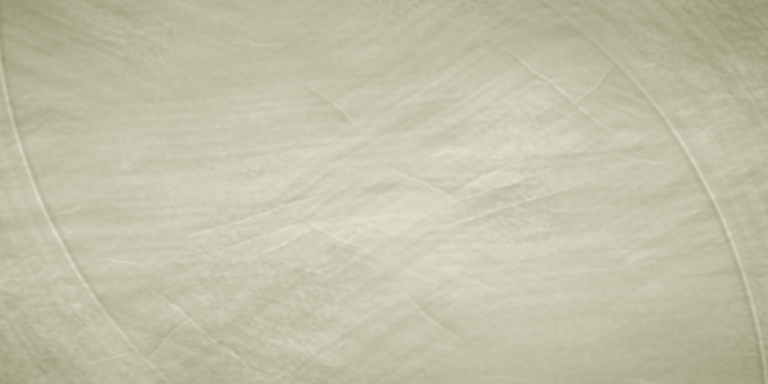
A WebGL 2 fragment shader for this texture:

```glsl
#version 300 es
precision highp float;
// Pale sage plaster with trowel arcs, brushed streaks, creases and a soft vignette.

#define SHADE_COLOR vec3(0.68, 0.68, 0.57)
#define LIGHT_COLOR vec3(0.82, 0.82, 0.74)
#define MARK_CENTER vec2(-0.005, -0.05)
#define ARC_CENTER vec2(-0.396, -0.587)
#define ARC_RADIUS 1.404
#define ARC_STRENGTH 0.48
#define STREAK_STRENGTH 0.50
#define GRAIN_STRENGTH 0.34
#define CLOUD_STRENGTH 0.55
#define CREASE_COUNT 7
#define FLECK_COUNT 10

uniform vec2 u_resolution;
out vec4 fragColor;

float hash(vec2 p) {
    vec3 h = fract(p.xyx * 0.1031);
    h += dot(h, h.yzx + 33.33);
    return fract((h.x + h.y) * h.z);
}

float noise(vec2 p) {
    vec2 cell = floor(p), f = fract(p);
    f = f * f * (3.0 - 2.0 * f);
    float low = mix(hash(cell), hash(cell + vec2(1, 0)), f.x);
    float high = mix(hash(cell + vec2(0, 1)), hash(cell + vec2(1, 1)), f.x);
    return mix(low, high, f.y);
}

float fbm(vec2 p) {
    float sum = 0.0, gain = 0.5;
    for (int i = 0; i < 4; i++) {
        sum += gain * noise(p);
        p = p * 2.03 + 17.3;
        gain *= 0.5;
    }
    return sum / 0.9375;
}

// Turns the direction at the given angle onto the x axis.
vec2 align(vec2 p, float angle) {
    float c = cos(angle), s = sin(angle);
    return vec2(c * p.x + s * p.y, c * p.y - s * p.x);
}

float bump(float d, float width) {
    return exp(-d * d / (width * width));
}

// Raised trowel edge with fine raked lines outside it.
float trowelArc(vec2 p) {
    vec2 r = p - ARC_CENTER;
    float s = length(r) - ARC_RADIUS;
    float turn = atan(r.y, r.x);
    s += 0.004 * (noise(vec2(turn * 14.0, 3.0)) - 0.5);
    float strength = ARC_STRENGTH * mix(0.25, 1.0, smoothstep(0.5, 0.05, p.y));
    float ridge = bump(s, 0.0048) - 0.65 * bump(s + 0.011, 0.007);
    float rake = noise(vec2(s * 95.0, turn * 5.0)) + noise(vec2(s * 38.0, turn * 3.0)) - 1.0;
    return strength * ridge + 0.24 * rake * smoothstep(-0.03, 0.05, s);
}

// Wavy overlap: a thin lit lip and a shadow fading to one side.
float crease(vec2 p, float angle, float reach, float seed) {
    vec2 d = align(p, angle);
    d.y += 0.035 * (fbm(vec2(d.x * 9.0, seed * 7.1)) - 0.5);
    float along = smoothstep(reach, reach * 0.25, abs(d.x));
    float shadow = exp(-max(d.y, 0.0) / 0.022) * smoothstep(-0.003, 0.004, d.y);
    return along * (0.18 * bump(d.y + 0.004, 0.004) - 0.27 * shadow);
}

// Scattered creases and small bright smears.
float scatteredMarks(vec2 p) {
    float sum = 0.0;
    for (int i = 0; i < CREASE_COUNT; i++) {
        float k = float(i) + 1.0;
        vec2 place = vec2(hash(vec2(k, 2.7)) * 1.5 - 0.75, hash(vec2(k, 8.1)) * 0.8 - 0.4);
        float side = mod(k, 2.0) * 2.0 - 1.0;
        float angle = side * mix(0.3, 0.75, hash(vec2(k, 13.9)));
        sum += crease(p - place, angle, mix(0.10, 0.28, hash(vec2(k, 21.3))), k);
    }
    for (int i = 0; i < FLECK_COUNT; i++) {
        float k = float(i) + 31.0;
        vec2 place = vec2(hash(vec2(k, 4.3)) * 1.9 - 0.95, hash(vec2(k, 9.7)) * 0.9 - 0.45);
        vec2 d = align(p - place, mix(-0.4, 0.5, hash(vec2(k, 15.1))));
        d.y += 0.012 * (noise(d * 40.0 + k) - 0.5);
        float size = hash(vec2(k, 27.7));
        sum += 0.3 * bump(d.x, mix(0.07, 0.025, size)) * bump(d.y, mix(0.003, 0.010, size * size));
    }
    return sum;
}

// Brushed fibres in three crossing directions, each in its own patches.
float streaks(vec2 p) {
    float sum = 0.0;
    vec2 bent = p + 0.05 * vec2(0.0, fbm(p * 2.5) - 0.5);
    for (int i = -1; i <= 1; i++) {
        float k = float(i);
        vec2 d = align(bent, 0.09 + k * 0.46);
        float patches = smoothstep(0.38, 0.66, fbm(p * 2.2 + k * 19.0 + 40.0));
        float level = i == 0 ? 0.45 + 0.55 * smoothstep(0.4, 0.1, abs(p.y)) : patches;
        float fine = noise(vec2(d.x * 6.0, d.y * 85.0) + k * 31.0) - 0.5;
        float broad = noise(vec2(d.x * 2.2, d.y * 24.0) + k * 47.0) - 0.5;
        sum += level * (0.55 * fine + 0.45 * broad);
    }
    return sum;
}

void main() {
    vec2 p = (gl_FragCoord.xy - 0.5 * u_resolution) / u_resolution.y;
    vec2 q = p - MARK_CENTER;

    // Light falls off from just left of the middle.
    vec2 lit = p - vec2(-0.05, -0.02);
    float tone = 1.0 - 0.75 * lit.x * lit.x - 2.6 * lit.y * lit.y;
    tone += CLOUD_STRENGTH * (fbm(p * vec2(2.4, 4.5) + 7.0) - 0.5);

    // Marks repeat under a half turn.
    tone += trowelArc(q) + trowelArc(-q);
    tone += scatteredMarks(q) + scatteredMarks(-q);
    tone += STREAK_STRENGTH * streaks(p);

    // Fine fibrous grain, rougher in crumbly patches.
    vec2 fibre = align(p, -0.35);
    float grain = 0.6 * noise(fibre * vec2(75.0, 150.0)) + 0.4 * noise(p * 105.0 + 60.0) - 0.5;
    float crumbly = smoothstep(0.42, 0.68, fbm(p * 3.0 + 80.0));
    tone += GRAIN_STRENGTH * grain * (0.7 + 0.8 * crumbly);

    fragColor = vec4(mix(SHADE_COLOR, LIGHT_COLOR, clamp(tone, -0.6, 1.35)), 1.0);
}
```
